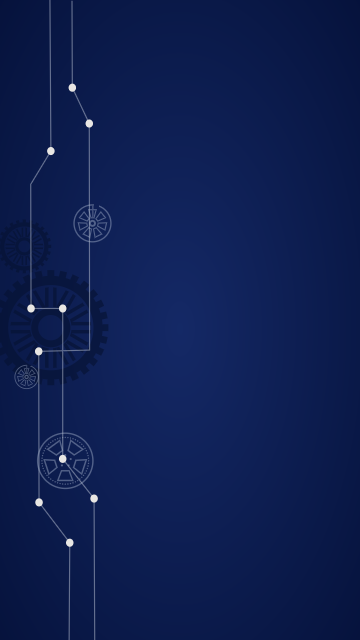
A Shadertoy shader for this background:

```glsl
const float TAU = 6.2831853;

// Coverage of a shape with signed distance d; one unit is 1% of the height
float fill(float d) {
    return clamp(0.5 - d * iResolution.y / 100.0, 0.0, 1.0);
}

// Folds the plane into n equal sectors, each pointing along +y
vec2 fold(vec2 q, float n) {
    float s = TAU / n;
    float a = mod(atan(q.x, q.y) + 0.5 * s, s) - 0.5 * s;
    return length(q) * vec2(sin(a), cos(a));
}

float segment(vec2 p, vec2 a, vec2 b) {
    vec2 ab = b - a;
    return length(p - a - ab * clamp(dot(p - a, ab) / dot(ab, ab), 0.0, 1.0));
}

// Distances to a circuit trace (x) and to its nodes (y); one corner has no node
vec2 trace(vec2 p, vec2 v[8], int bare) {
    vec2 d = vec2(1e3);
    for (int i = 0; i < 7; i++) {
        d.x = min(d.x, segment(p, v[i], v[i + 1]));
        if (i > 0 && i != bare) d.y = min(d.y, length((p - v[i]) * vec2(1.08, 1.0)));
    }
    return d;
}

// Toothed gear with slotted spokes and a hub
float gear(vec2 p, float size, float teeth) {
    vec2 q = p / size;
    float r = length(q);
    vec2 tooth = fold(q, teeth), spoke = fold(q, 12.0);
    float d = abs(r - 0.82) - 0.08;
    d = min(d, max(abs(tooth.x) - 0.06, abs(r - 0.93) - 0.07));
    d = min(d, max(abs(abs(spoke.x) - 0.07) - 0.03, abs(r - 0.53) - 0.17));
    d = min(d, abs(r - 0.28) - 0.06);
    return d * size;
}

// Outline of a tapered opening in a wheel
float opening(vec2 q, float mid, float halfLength, float slope) {
    return abs(max(abs(q.y - mid) - halfLength, abs(q.x) - slope * q.y));
}

// Fan wheel whose rim is broken beside a short upright bar
float fanWheel(vec2 p, float size) {
    vec2 q = p / size;
    float r = length(q), a = atan(q.x, q.y);
    float rim = abs(r - 0.96) - 0.035;
    if (a > 0.06 && a < 0.36) rim = max(rim, 0.05);
    float d = min(rim, opening(fold(q, 7.0), 0.5, 0.21, 0.27) - 0.03);
    d = min(d, segment(q, vec2(0.02, 0.3), vec2(0.02, 0.96)) - 0.03);
    return min(d, abs(r - 0.13) - 0.05) * size;
}

// Five-spoke wheel with a beaded inner ring
float spokeWheel(vec2 p, float size) {
    vec2 q = p / size;
    float d = abs(length(q) - 0.97) - 0.025;
    d = min(d, length(fold(q, 56.0) - vec2(0.0, 0.82)) - 0.022);
    d = min(d, opening(fold(-q, 5.0), 0.52, 0.17, 0.38) - 0.026);
    d = min(d, length(fold(q, 5.0) - vec2(0.0, 0.2)) - 0.035);
    return d * size;
}

void mainImage(out vec4 fragColor, in vec2 fragCoord) {
    vec2 uv = fragCoord / iResolution.xy;
    vec2 p = 100.0 * fragCoord / iResolution.y;

    // Blue elliptical glow
    float glow = length((uv - vec2(0.5, 0.486)) / vec2(0.5, 0.52));
    vec3 color = vec3(0.08, 0.16, 0.40) - vec3(0.042, 0.063, 0.118) * glow;

    // Shadowy gears
    float gears = min(gear(p - vec2(7.94, 48.8), 9.0, 28.0),
                      gear(p - vec2(3.8, 61.5), 4.2, 24.0));
    color = mix(color, vec3(0.022, 0.07, 0.20), 0.65 * fill(gears));

    // Circuit traces
    vec2 left = trace(p, vec2[8](
        vec2(7.8, 100.5), vec2(7.95, 76.4), vec2(4.8, 71.2), vec2(4.85, 51.8),
        vec2(9.8, 51.8), vec2(9.8, 28.3), vec2(14.7, 22.1), vec2(14.8, -0.5)), 2);
    vec2 right = trace(p, vec2[8](
        vec2(11.25, 99.8), vec2(11.3, 86.3), vec2(13.95, 80.7), vec2(14.0, 45.3),
        vec2(6.05, 45.1), vec2(6.1, 21.5), vec2(10.9, 15.2), vec2(10.8, -0.5)), 3);
    vec2 circuit = min(left, right);
    color = mix(color, vec3(0.75, 0.78, 0.84), 0.5 * fill(circuit.x - 0.09));

    // Pale wheels
    float wheels = min(fanWheel(p - vec2(14.45, 65.1), 3.0),
                       fanWheel(p - vec2(4.15, 41.1), 1.9));
    wheels = min(wheels, spokeWheel(p - vec2(10.2, 28.0), 4.45));
    color = mix(color, vec3(0.65, 0.70, 0.80), 0.45 * fill(wheels));

    // Nodes
    color = mix(color, vec3(0.91, 0.90, 0.89), fill(circuit.y - 0.63));
    fragColor = vec4(color, 1.0);
}
```
